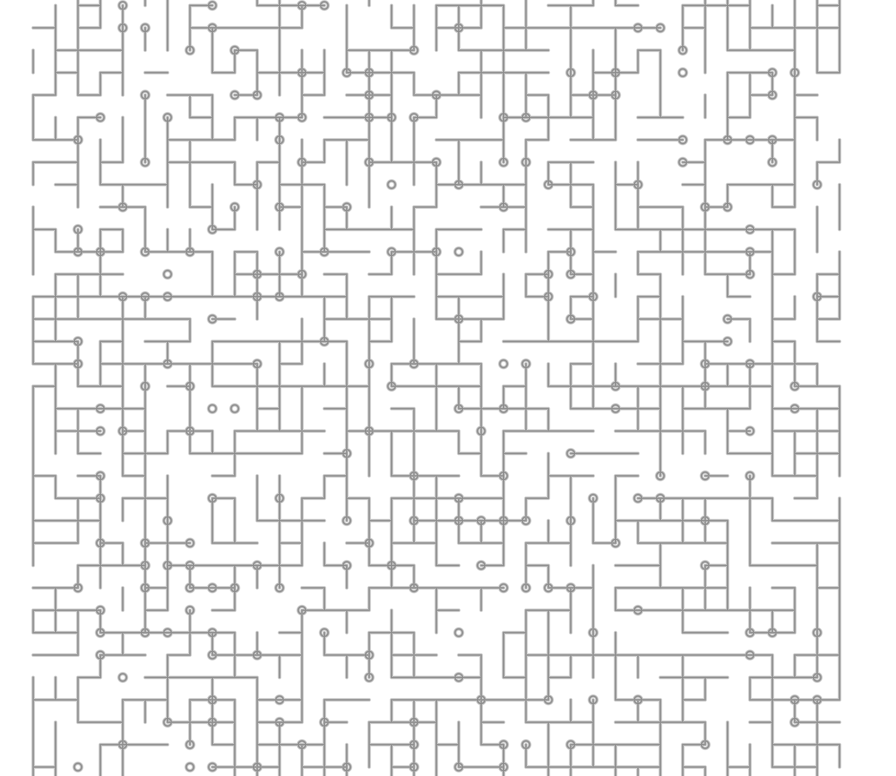
Reproduce this pattern procedurally as a Shadertoy shader.

```glsl
const float COLUMNS = 40.0;             // grid cells across the canvas
const float LAST_NODE = 36.0;           // index of the rightmost node column
const vec2 GRID_OFFSET = vec2(1.48, 0.4);
const float EDGE_CHANCE = 0.57;
const float RING_CHANCE = 0.21;
const float RING_RADIUS = 0.165;
const float HALF_WIDTH = 0.053;
const float SOFTNESS = 0.059;
const vec3 PAPER = vec3(1.0);
const vec3 INK = vec3(0.55);

float hash(vec2 cell, float seed) {
    vec3 p = fract(vec3(cell.xyx + seed * 17.31) * vec3(0.1031, 0.1030, 0.0973));
    p += dot(p, p.yzx + 33.33);
    return fract((p.x + p.y) * p.z);
}

float within(float x, float low, float high) {
    return step(low - 0.5, x) * step(x, high + 0.5);
}

float stroke(float dist, float halfWidth, float softness) {
    return 1.0 - smoothstep(-softness, softness, dist - halfWidth);
}

// Distance to a unit segment leaving the origin in direction dir
float armDistance(vec2 q, vec2 dir) {
    return length(q - dir * clamp(dot(q, dir), 0.0, 1.0));
}

// Whether the edge from a node to its neighbour along axis is drawn
float hasEdge(vec2 node, vec2 axis) {
    float inside = within(node.x, 0.0, LAST_NODE - axis.x);
    return inside * step(hash(node + 50.0, 1.0 + axis.y), EDGE_CHANCE);
}

// The two arms of a node along one axis
float arms(vec2 q, vec2 node, vec2 axis) {
    float ahead = hasEdge(node, axis) * stroke(armDistance(q, axis), HALF_WIDTH, SOFTNESS);
    float behind = hasEdge(node - axis, axis) * stroke(armDistance(q, -axis), HALF_WIDTH, SOFTNESS);
    return max(ahead, behind);
}

// Small open circle on some of the inner nodes
float ring(vec2 q, vec2 node) {
    float present = within(node.x, 1.0, LAST_NODE - 1.0)
                  * step(hash(node + 50.0, 5.0), RING_CHANCE);
    return present * stroke(abs(length(q) - RING_RADIUS), HALF_WIDTH, SOFTNESS);
}

void mainImage(out vec4 fragColor, in vec2 fragCoord) {
    vec2 p = fragCoord / iResolution.x * COLUMNS - GRID_OFFSET;
    vec2 node = floor(p + 0.5);
    vec2 q = p - node;

    float lines = max(arms(q, node, vec2(1.0, 0.0)), arms(q, node, vec2(0.0, 1.0)));
    float ink = max(lines, ring(q, node));
    fragColor = vec4(mix(PAPER, INK, ink), 1.0);
}
```
